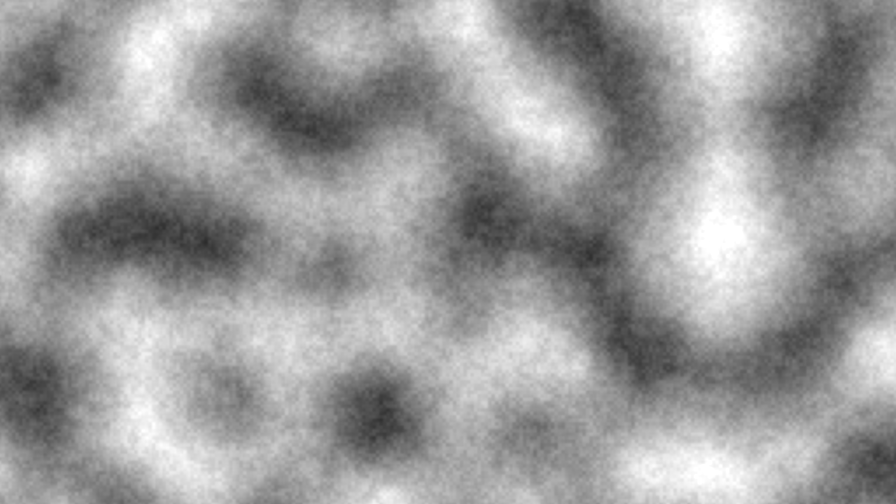
Give the GLSL for this texture, as a Shadertoy shader.

```glsl
// Soft grey clouds: broad smooth blobs overlaid with fine woolly grain.

const float MEAN_GREY = 0.603;
const float BLOB_SCALE = 4.4;      // lattice cells per canvas height
const float BLOB_CONTRAST = 0.69;
const float GRAIN_SCALE = 18.0;
const float GRAIN_CONTRAST = 0.075;
const int GRAIN_OCTAVES = 4;

// Integer hash of a lattice cell, returned in 0..1
float hash(vec2 cell, uint seed) {
    uvec2 q = uvec2(ivec2(cell)) * uvec2(1597u, 3812u + 3u);
    uint n = q.x ^ (q.y * 7919u) ^ (seed * 40503u);
    n = (n ^ (n >> 16)) * 73244475u;
    n = (n ^ (n >> 15)) * 73244475u;
    n ^= n >> 16;
    return float(n & 65535u) / 65535.0;
}

vec2 fade(vec2 t) {
    return t * t * t * (t * (t * 6.0 - 15.0) + 10.0);
}

float blend(float a, float b, float c, float d, vec2 w) {
    return mix(mix(a, b, w.x), mix(c, d, w.x), w.y);
}

// Slope at one lattice corner, projected on the offset from it
float cornerSlope(vec2 cell, vec2 corner, vec2 local, uint seed) {
    float angle = 6.28318 * hash(cell + corner, seed);
    return dot(vec2(cos(angle), sin(angle)), local - corner);
}

// Signed noise with round blobs
float gradientNoise(vec2 p, uint seed) {
    vec2 cell = floor(p), local = fract(p);
    return blend(cornerSlope(cell, vec2(0, 0), local, seed),
                 cornerSlope(cell, vec2(1, 0), local, seed),
                 cornerSlope(cell, vec2(0, 1), local, seed),
                 cornerSlope(cell, vec2(1, 1), local, seed), fade(local));
}

// Signed noise with softly axis-aligned grains
float valueNoise(vec2 p, uint seed) {
    vec2 cell = floor(p);
    return blend(hash(cell, seed), hash(cell + vec2(1, 0), seed),
                 hash(cell + vec2(0, 1), seed), hash(cell + vec2(1, 1), seed),
                 fade(fract(p))) - 0.5;
}

// Sum of ever finer grain layers
float grain(vec2 p, float scale, float contrast) {
    float total = 0.0;
    for (int i = 0; i < GRAIN_OCTAVES; i++) {
        total += contrast * valueNoise(p * scale + 0.37 * float(i), uint(i) + 11u);
        scale *= 2.0;
    }
    return total;
}

void mainImage(out vec4 fragColor, in vec2 fragCoord) {
    vec2 p = fragCoord / iResolution.y + 3.0;

    float grey = MEAN_GREY;
    grey += BLOB_CONTRAST * gradientNoise(p * BLOB_SCALE, 5u);
    grey += grain(p, GRAIN_SCALE, GRAIN_CONTRAST);

    fragColor = vec4(vec3(clamp(grey, 0.0, 1.0)), 1.0);
}
```
